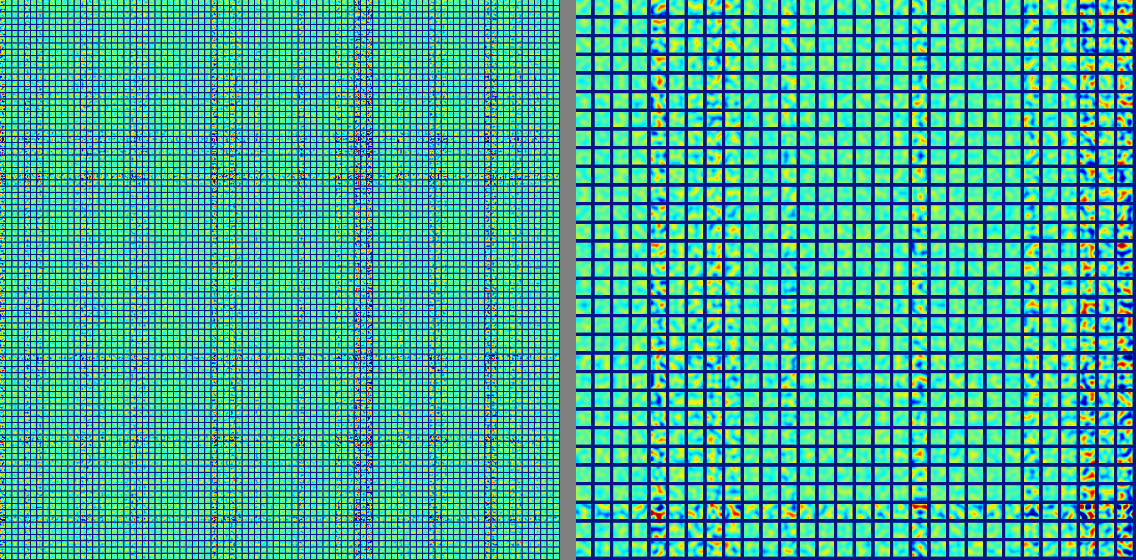
Left: the whole. Right: its middle third, enlarged.
Reproduce this pattern procedurally as a WebGL 2 fragment shader.

```glsl
#version 300 es
precision highp float;
// A 90 by 90 grid of small square tiles parted by navy lines. Each tile holds
// speckle from wrapping gradient noise, coloured by a blue-green-red ramp;
// whole columns and rows differ in how strongly they are speckled.

uniform vec2 u_resolution;
out vec4 outColor;

const float CELLS = 90.0;            // tiles across and down
const float LINE_WIDTH = 0.185;      // share of a tile
const float EDGE_SOFTNESS = 0.6;     // line edge, in output pixels
const float SPECKLES_PER_CELL = 2.5; // times CELLS must be whole
const float BASE_LEVEL = 0.463;      // ramp position of a calm tile
const float CELL_TINT = 0.022;       // level spread between tiles
const float CALM_CONTRAST = 0.16;
const float COLUMN_CONTRAST = 0.75;
const float ROW_CONTRAST = 0.45;
const float CROSS_CONTRAST = 0.9;    // where busy rows and columns meet
const float RAMP_BRIGHTNESS = 0.97;
const vec3 LINE_COLOR = vec3(0.02, 0.08, 0.53);

// Integer hash of a lattice point, from 0 to 1
float hash(vec2 p, uint seed) {
    uvec2 q = uvec2(p);
    uint h = q.x * 1597u + q.y * 51749u + seed * 7919u;
    h = (h ^ (h >> 16)) * 73244475u;
    h = (h ^ (h >> 15)) * 73244475u;
    h ^= h >> 16;
    return float(h & 65535u) / 65535.0;
}

// Dot product of a random unit gradient with the offset from its corner
float cornerSlope(vec2 corner, vec2 offset, float period) {
    float angle = 6.28319 * hash(mod(corner, period), 3u);
    return dot(vec2(cos(angle), sin(angle)), offset);
}

// Gradient noise that wraps after a whole period
float gradientNoise(vec2 p, float period) {
    vec2 i = floor(p);
    vec2 f = p - i;
    vec2 s = f * f * f * (f * (f * 6.0 - 15.0) + 10.0);
    vec2 e = vec2(1.0, 0.0);
    float low = mix(cornerSlope(i, f, period),
                    cornerSlope(i + e, f - e, period), s.x);
    float high = mix(cornerSlope(i + e.yx, f - e.yx, period),
                     cornerSlope(i + 1.0, f - 1.0, period), s.x);
    return mix(low, high, s.y);
}

// How busy a row or column is: a few stand out, often with their neighbours
float activity(float index, uint seed) {
    float own = hash(vec2(index, 0.0), seed);
    float group = hash(vec2(floor(index / 3.0), 1.0), seed);
    return pow(0.5 * (own + group), 4.0);
}

// Blue, cyan, green, yellow, red ramp
vec3 heatRamp(float level) {
    vec3 peaks = vec3(3.0, 2.0, 1.0);
    return RAMP_BRIGHTNESS * clamp(1.5 - abs(4.0 * level - peaks), 0.0, 1.0);
}

void main() {
    vec2 uv = gl_FragCoord.xy / u_resolution;
    vec2 grid = uv * CELLS;
    vec2 cell = mod(floor(grid), CELLS);

    // Speckle contrast from the column and the row
    float column = activity(cell.x, 11u);
    float row = activity(cell.y, 29u);
    float contrast = CALM_CONTRAST + COLUMN_CONTRAST * column
                   + ROW_CONTRAST * row + CROSS_CONTRAST * column * row;

    // Tile colour
    float speckle = gradientNoise(grid * SPECKLES_PER_CELL + 0.37,
                                  CELLS * SPECKLES_PER_CELL);
    float tint = CELL_TINT * (2.0 * hash(cell, 47u) - 1.0);
    float level = clamp(BASE_LEVEL + tint + contrast * speckle, 0.0, 0.95);
    vec3 color = heatRamp(level);

    // Lines along the right and lower side of each tile
    vec2 lineCenter = vec2(1.0 - 0.5 * LINE_WIDTH, 0.5 * LINE_WIDTH);
    vec2 dist = abs(fract(grid - lineCenter + 0.5) - 0.5);
    vec2 soft = EDGE_SOFTNESS * CELLS / u_resolution;
    vec2 cover = clamp((0.5 * LINE_WIDTH - dist) / soft + 0.5, 0.0, 1.0);
    color = mix(color, LINE_COLOR, max(cover.x, cover.y));

    outColor = vec4(color, 1.0);
}
```
